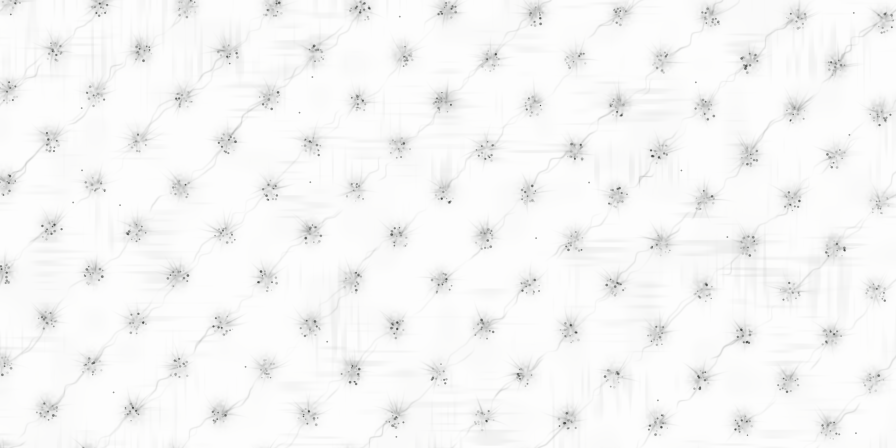
A Shadertoy shader for this pattern:

```glsl
// White tufted fabric: staggered speckled dimples with radiating wrinkles and diagonal creases.

vec2 hash2(vec2 p) {
    vec3 q = fract(p.xyx * vec3(.1031, .1030, .0973));
    q += dot(q, q.yzx + 33.33);
    return fract((q.xx + q.yz) * q.zy);
}

float noise(vec2 p) {
    vec2 i = floor(p), f = fract(p);
    f = f * f * (3. - 2. * f);
    return mix(mix(hash2(i).x, hash2(i + vec2(1, 0)).x, f.x),
               mix(hash2(i + vec2(0, 1)).x, hash2(i + 1.).x, f.x), f.y);
}

float disc(vec2 d, float radius, float aa) {
    return 1. - smoothstep(radius - aa, radius + aa, length(d));
}

float stroke(float s, float width) {
    return exp(-s * s / (width * width));
}

// Soft hollow, fanned wrinkles and a cluster of dark specks
float tuft(vec2 d, vec2 id, float aa) {
    float weight = .75 + .5 * hash2(id + 5.).x;
    vec2 hollow = (d - vec2(-.001, .003)) * vec2(1., .9);
    float lumps = .45 + 1.1 * noise(d * 170. + id * 19.);
    float dark = .13 * weight * lumps * exp(-dot(hollow, hollow) / .00046);

    for (int i = 0; i < 15; i++) {
        vec2 seed = id * 17. + float(i) * 3.7;
        vec2 h = hash2(seed), g = hash2(seed + 71.);
        float angle = i < 11 ? mix(-.1, 3.3, h.x) : mix(3.3, 4.9, h.x);
        vec2 dir = vec2(cos(angle), sin(angle));
        float t = dot(d, dir);
        float s = dot(d, vec2(-dir.y, dir.x)) - (h.y - .5) * 9. * t * t + (g.y - .5) * .008;
        float reach = (i < 11 ? .032 : .022) + .04 * g.x;
        float fade = smoothstep(0., .012, t) * (1. - smoothstep(.2, 1., t / reach));
        dark += .085 * g.y * fade * stroke(s, max(.0019, aa * .6));
    }

    for (int i = 0; i < 15; i++) {
        vec2 seed = id * 23. + float(i) * 5.3 + 200.;
        vec2 h = hash2(seed), g = hash2(seed + 43.);
        float angle = 6.2832 * h.x;
        vec2 at = vec2(cos(angle), sin(angle)) * .024 * sqrt(h.y) - vec2(0., .004);
        dark += mix(.1, .5, g.x * g.x) * disc(d - at, mix(.0012, .003, g.y), aa);
    }
    return dark;
}

// Two wavering creases running up to the next tuft on the right
float crease(vec2 d, vec2 id) {
    float t = (d.x + d.y) * .7071, s = (d.y - d.x) * .7071;
    float along = t / .14, dark = 0.;
    if (along < 0. || along > 1.) return 0.;
    for (int i = 0; i < 2; i++) {
        float k = float(i);
        vec2 h = hash2(id * 7. + k * 31.);
        float arch = 4. * along * (1. - along);
        float wave = arch * ((h.x - .5) * .03 + (noise(vec2(t * 45., h.y * 90.)) - .5) * .022);
        float broken = smoothstep(.2, .75, noise(vec2(t * 28. + 40. * k, h.x * 70.)));
        dark += .075 * (.35 + h.y) * broken * stroke(s - wave, .0024);
    }
    return dark * smoothstep(0., .12, along) * smoothstep(1., .85, along);
}

void mainImage(out vec4 fragColor, in vec2 fragCoord) {
    vec2 p = fragCoord / iResolution.y;
    float aa = .7 / iResolution.y;

    // Faint woven streaks, in patches
    float across = noise(p * vec2(11., 130.)) * noise(p * 9. + 30.);
    float down = noise(p * vec2(140., 13.) + 50.) * noise(p * 8. + 80.);
    float dark = .045 * smoothstep(.35, .85, across) + .04 * smoothstep(.35, .85, down);
    dark += .012 * smoothstep(.45, .9, noise(p * 14. + 12.));

    // Staggered rows, slightly tilted; rows count from the top
    float row = round((.995 - p.y - .022 * p.x) / .1008);
    for (int j = -1; j <= 1; j++) {
        float r = row + float(j);
        float start = .026 + .09725 * mod(r, 2.) - .0022 * r;
        float column = round((p.x - start) / .1945);
        for (int i = -1; i <= 1; i++) {
            vec2 id = vec2(column + float(i), r) + 20.;
            float x = start + .1945 * (column + float(i));
            vec2 center = vec2(x, .995 - .1008 * r - .022 * x);
            vec2 d = p - center - (hash2(id) - .5) * .007;
            dark += crease(d, id);
            if (length(d) < .085) dark += tuft(d, id, aa);
        }
    }

    // Rare stray specks
    vec2 cell = floor(p * 14.);
    vec2 h = hash2(cell + 300.);
    vec2 at = (cell + .2 + .6 * hash2(cell + 400.)) / 14.;
    dark += step(.95, h.x) * .4 * disc(p - at, .0018, aa);

    vec3 color = vec3(.993, .993, .992) - min(dark, .68) * vec3(1., .985, 1.);
    fragColor = vec4(color, 1.);
}
```
